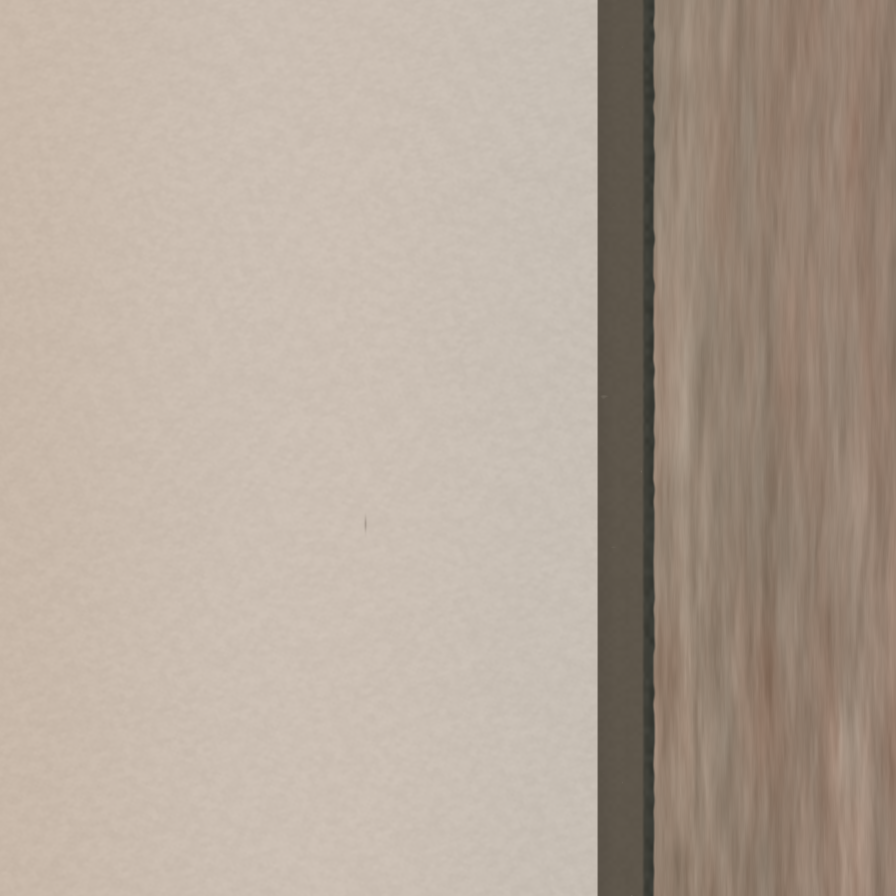
Write a WebGL 1 fragment shader that draws this texture.

```glsl
precision highp float;

uniform vec2 u_resolution;

const float PANEL_EDGE = 0.667;
const float GROOVE_EDGE = 0.718;
const float WOOD_EDGE = 0.730;

float hash(vec2 p) {
    return fract(sin(dot(p, vec2(127.1, 311.7))) * 43758.545);
}

float noise(vec2 p) {
    vec2 cell = floor(p);
    vec2 f = fract(p);
    f = f * f * (3.0 - 2.0 * f);
    float low = mix(hash(cell), hash(cell + vec2(1.0, 0.0)), f.x);
    float high = mix(hash(cell + vec2(0.0, 1.0)), hash(cell + vec2(1.0, 1.0)), f.x);
    return mix(low, high, f.y);
}

// Layered noise centred on zero
float fbm(vec2 p) {
    float sum = 0.0;
    float amplitude = 0.5;
    for (int i = 0; i < 4; i++) {
        sum += amplitude * (noise(p) - 0.5);
        p = p * 2.03 + vec2(17.3, 9.1);
        amplitude *= 0.5;
    }
    return sum;
}

float step_smooth(float edge, float x, float width) {
    return smoothstep(edge - width, edge + width, x);
}

// Soft vertical band centred on a column
float band(float x, float center, float width) {
    float d = (x - center) / width;
    return exp(-d * d);
}

vec3 panel_color(vec2 uv) {
    vec3 warm = vec3(0.785, 0.722, 0.662);
    vec3 middle = vec3(0.797, 0.748, 0.702);
    vec3 cool = vec3(0.782, 0.747, 0.707);
    vec3 color = mix(warm, middle, smoothstep(-0.05, 0.33, uv.x));
    color = mix(color, cool, smoothstep(0.35, 0.667, uv.x));
    color += 0.012 * fbm(uv * 5.0);

    // Fine plaster grain, slightly slanted
    vec2 slant = vec2(uv.x + 0.4 * uv.y, uv.y - 0.3 * uv.x);
    float grain = noise(slant * vec2(125.0, 170.0)) - 0.5;
    float fine = noise(slant * 290.0 + 31.0) - 0.5;
    color += 0.022 * grain + 0.014 * fine;

    // Tiny scratch
    float scratch = band(uv.x, 0.408, 0.0013) * band(uv.y, 0.415, 0.008);
    return color - 0.13 * scratch;
}

vec3 strip_color(vec2 uv) {
    vec3 color = mix(vec3(0.350, 0.320, 0.280), vec3(0.368, 0.337, 0.293),
                     smoothstep(PANEL_EDGE, 0.69, uv.x));
    color += 0.014 * (noise(uv * 210.0) - 0.5);
    float speck = smoothstep(0.96, 1.0, noise(uv * 95.0 + 7.0));
    return color + 0.06 * speck;
}

vec3 groove_color(vec2 uv) {
    float depth = smoothstep(GROOVE_EDGE, WOOD_EDGE, uv.x);
    vec3 color = mix(vec3(0.255, 0.250, 0.220), vec3(0.215, 0.222, 0.200), depth);
    return color + 0.05 * (noise(uv * vec2(180.0, 130.0)) - 0.5);
}

vec3 wood_color(vec2 uv) {
    float lower = 1.0 - smoothstep(0.1, 0.75, uv.y);
    float x = uv.x + 0.012 * fbm(vec2(uv.x * 6.0, uv.y * 3.0));

    float broad = fbm(vec2(x * 28.0, uv.y * 1.8));
    float streak = fbm(vec2(x * 85.0, uv.y * 7.0) + 13.0);
    float fiber = fbm(vec2(x * 210.0, uv.y * 20.0) + 41.0);
    float tint = fbm(vec2(x * 42.0, uv.y * 5.0) + 73.0);

    vec3 color = mix(vec3(0.580, 0.508, 0.445), vec3(0.570, 0.485, 0.425),
                     smoothstep(0.75, 1.0, uv.x));
    color += 0.09 * broad + (0.09 + 0.10 * lower) * streak + 0.09 * fiber;
    color += vec3(0.035, -0.025, -0.035) * tint;

    // Pale and dark lanes of grain
    float pale = band(x, 0.770, 0.022) * (0.4 + 0.6 * lower);
    pale += 0.7 * band(x, 0.945, 0.018) * lower;
    color += vec3(0.050, 0.052, 0.050) * pale * (0.8 + 1.5 * streak);
    color -= 0.022 * band(x, 0.850, 0.035) * lower;
    return color;
}

void main() {
    vec2 uv = gl_FragCoord.xy / u_resolution;
    float soft = max(0.0014, 0.7 / u_resolution.x);

    // Slightly ragged boundary beside the wood
    float ragged = 0.0018 * (noise(vec2(3.0, uv.y * 75.0)) - 0.5);

    vec3 color = panel_color(uv);
    color = mix(color, strip_color(uv), step_smooth(PANEL_EDGE, uv.x, soft));
    color = mix(color, groove_color(uv), step_smooth(GROOVE_EDGE, uv.x, soft * 1.6));
    color = mix(color, wood_color(uv), step_smooth(WOOD_EDGE + ragged, uv.x, soft * 1.3));

    gl_FragColor = vec4(clamp(color, 0.0, 1.0), 1.0);
}
```
